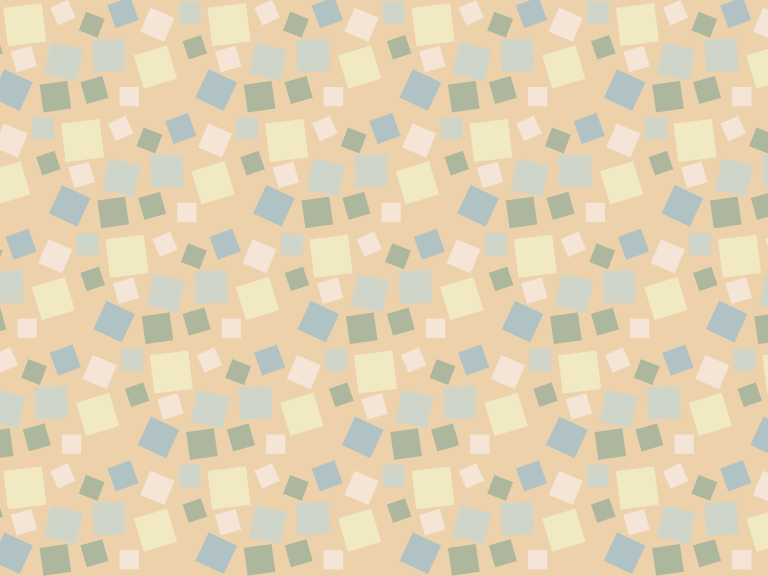
Reproduce this pattern procedurally as a Shadertoy shader.

```glsl
// Draws a sand-coloured ground scattered with tilted pastel squares in staggered motifs.

const float CANVAS_HEIGHT = 864.0;         // design units per canvas height
const vec2 TILE = vec2(306.3, 173.7);      // motif pitch in design units
const vec2 ANCHOR = vec2(40.0, 38.0);      // first motif, from the top left
const float TAU = 6.2831853;

const vec3 SAND = vec3(0.930, 0.820, 0.670);
const vec3 CREAM = vec3(0.945, 0.912, 0.762);
const vec3 MIST = vec3(0.810, 0.840, 0.790);
const vec3 BLUSH = vec3(0.957, 0.897, 0.838);
const vec3 SAGE = vec3(0.675, 0.718, 0.620);
const vec3 SKY = vec3(0.692, 0.760, 0.765);

// Squares of one motif, band after band: side, tilt in degrees, colour
const float SIDE[15] = float[15](
    33.0, 58.0, 29.0, 30.0, 36.5, 39.0,
    29.0, 32.0, 48.5, 48.5, 52.0,
    47.0, 42.0, 34.0, 29.0);
const float TILT[15] = float[15](
    1.0, 7.0, 24.0, -21.0, 20.0, -23.0,
    19.0, 16.0, -12.0, 2.0, 17.0,
    -25.0, 8.0, 16.0, 0.0);
const vec3 TINT[15] = vec3[15](
    MIST, CREAM, BLUSH, SAGE, SKY, BLUSH,
    SAGE, BLUSH, MIST, MIST, CREAM,
    SKY, SAGE, SAGE, BLUSH);

// A run of squares set side by side along a wavy line
struct Band {
    int first;
    int count;
    vec2 start;     // left end of the run
    float gap;      // space between neighbours
    float wave;     // vertical swing
    float period;   // squares per swing
    float slope;    // drop per square
};

vec2 rotate(vec2 p, float angle) {
    float c = cos(angle), s = sin(angle);
    return mat2(c, -s, s, c) * p;
}

float squareDistance(vec2 p, float side) {
    vec2 d = abs(p) - 0.5 * side;
    return length(max(d, 0.0)) + min(max(d.x, d.y), 0.0);
}

float coverage(float dist, float pixel) {
    return 1.0 - smoothstep(-0.6 * pixel, 0.6 * pixel, dist);
}

// Packs one band by its square widths and repeats it across the canvas
vec3 paintBand(vec3 color, vec2 p, Band band, float pixel) {
    float cursor = band.start.x;
    for (int k = 0; k < band.count; k++) {
        int i = band.first + k;
        float n = float(k);
        float drop = band.slope * n - band.wave * cos(TAU * n / band.period);
        vec2 q = p - vec2(cursor + 0.5 * SIDE[i], band.start.y + drop);
        q.x = mod(q.x + 0.5 * TILE.x, TILE.x) - 0.5 * TILE.x;
        q = rotate(vec2(q.x, -q.y), radians(TILT[i]));
        color = mix(color, TINT[i], coverage(squareDistance(q, SIDE[i]), pixel));
        cursor += SIDE[i] + band.gap;
    }
    return color;
}

vec3 paintMotif(vec3 color, vec2 p, float pixel) {
    Band upper = Band(0, 6, vec2(-78.5, -10.0), 13.7, 9.0, 2.0, 0.0);
    Band middle = Band(6, 5, vec2(-68.5, 42.0), 19.4, 9.0, 3.0, 4.0);
    Band lower = Band(11, 4, vec2(-45.5, 102.0), 20.6, 5.0, 2.0, 0.0);
    color = paintBand(color, p, upper, pixel);
    color = paintBand(color, p, middle, pixel);
    return paintBand(color, p, lower, pixel);
}

// Each row steps a quarter tile sideways, with a slight sway
float rowShift(float row) {
    return 0.25 * TILE.x * row + 10.0 * sin(0.25 * TAU * row);
}

void mainImage(out vec4 fragColor, in vec2 fragCoord) {
    float pixel = CANVAS_HEIGHT / iResolution.y;
    vec2 p = vec2(fragCoord.x, iResolution.y - fragCoord.y) * pixel - ANCHOR;

    // A motif reaches above its row line, so the next row is drawn too
    float row = floor(p.y / TILE.y);
    vec3 color = SAND;
    for (int k = 0; k < 2; k++) {
        float r = row + float(k);
        color = paintMotif(color, p - vec2(rowShift(r), r * TILE.y), pixel);
    }
    fragColor = vec4(color, 1.0);
}
```
